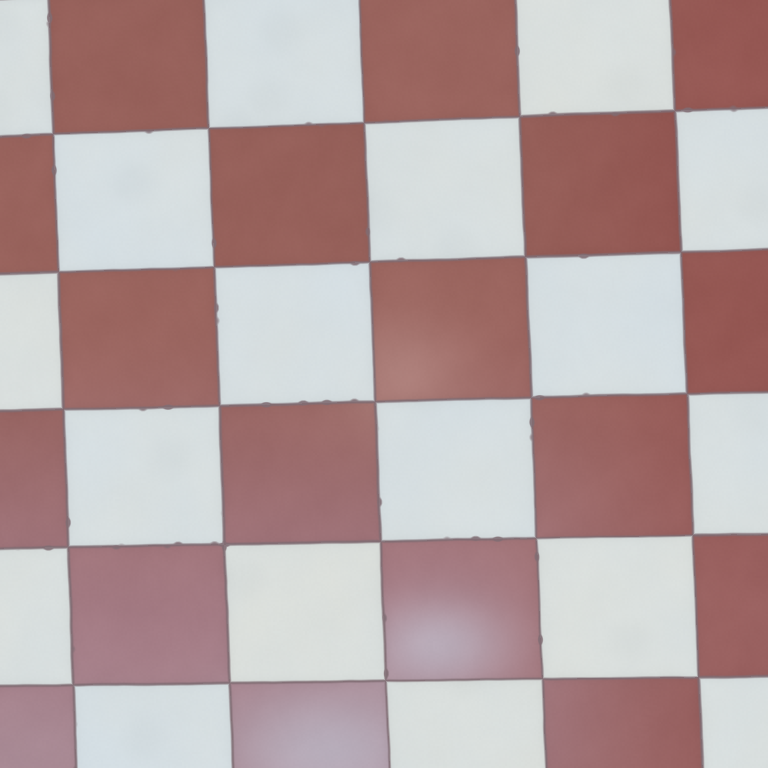
A WebGL 2 fragment shader for this texture:

```glsl
#version 300 es
precision highp float;

uniform vec2 u_resolution;
out vec4 fragColor;

const vec3 MARBLE = vec3(0.845, 0.872, 0.875);
const vec3 BRICK  = vec3(0.595, 0.385, 0.360);
const vec3 DEEP   = vec3(0.580, 0.330, 0.315);
const vec3 MAUVE  = vec3(0.640, 0.480, 0.515);
const vec3 PEACH  = vec3(0.690, 0.520, 0.500);
const vec3 SHEEN  = vec3(0.740, 0.720, 0.775);
const vec3 GROUT  = vec3(0.500, 0.425, 0.450);

float hash(vec2 p) {
  return fract(sin(dot(p, vec2(127.1, 311.7))) * 4375.85);
}

// Soft mottling from layered, rotated sines, about -1 to 1
float mottle(vec2 p) {
  float sum = 0.0;
  float gain = 0.5;
  for (int k = 0; k < 4; k++) {
    sum += gain * sin(p.x + 1.7 * sin(p.y)) * cos(p.y + 0.6 * p.x);
    p = mat2(1.4, 1.2, -1.2, 1.4) * p + 2.3;
    gain *= 0.55;
  }
  return sum;
}

// Sparse cellular spots: 1 at the heart of a spot, 0 outside
float spots(vec2 p, float density) {
  vec2 cell = floor(p);
  float spot = 0.0;
  for (int y = -1; y <= 1; y++) {
    for (int x = -1; x <= 1; x++) {
      vec2 id = cell + vec2(x, y);
      vec2 center = id + vec2(hash(id), hash(id + 17.3));
      float present = step(hash(id + 41.9), density);
      spot = max(spot, present * (1.0 - smoothstep(0.1, 0.6, length(p - center))));
    }
  }
  return spot;
}

float glow(vec2 p, vec2 center, vec2 radius) {
  vec2 q = (p - center) / radius;
  return exp(-dot(q, q));
}

// Slightly sheared, widening grid; p runs downward from the top left
vec2 floorGrid(vec2 p) {
  float column = (p.x - 0.0632 - 0.0365 * p.y) / (0.2025 + 0.0013 * p.y);
  float row = (p.y + 0.0013 + 0.0443 * p.x) / (0.1789 + 0.0063 * p.x);
  return vec2(column, row);
}

// Distance to the nearest joint, in canvas units
float jointDistance(vec2 local) {
  vec2 d = (0.5 - abs(local - 0.5)) * vec2(0.203, 0.182);
  return min(d.x, d.y);
}

vec3 redTile(vec2 p, float tone) {
  vec3 color = mix(BRICK, DEEP, 0.8 * smoothstep(0.6, 1.0, p.x));
  float haze = smoothstep(0.38, 0.85, p.y) * (1.0 - 0.75 * smoothstep(0.55, 0.95, p.x));
  color = mix(color, MAUVE, haze);
  color = mix(color, PEACH, 0.75 * glow(p, vec2(0.52, 0.49), vec2(0.09, 0.08)));
  color = mix(color, SHEEN, 0.75 * glow(p, vec2(0.57, 0.84), vec2(0.09, 0.06)));
  color = mix(color, SHEEN, 0.85 * glow(p, vec2(0.43, 0.98), vec2(0.16, 0.10)));
  color = mix(color, SHEEN, 0.30 * glow(p, vec2(0.02, 1.0), vec2(0.20, 0.13)));
  return color + 0.025 * (tone - 0.5) + 0.012 * mottle(p * 28.0);
}

vec3 whiteTile(vec2 p, float tone) {
  float warmth = tone - 0.5 + 0.4 * mottle(p * 9.0);
  vec3 color = MARBLE + warmth * vec3(0.022, 0.004, -0.022);
  color -= 0.012 * spots(p * 14.0, 0.12);
  return color + 0.007 * mottle(p * 24.0);
}

void main() {
  vec2 uv = gl_FragCoord.xy / u_resolution;
  vec2 p = vec2(uv.x, 1.0 - uv.y);
  float pixel = 1.0 / min(u_resolution.x, u_resolution.y);

  // Hand-laid edges wander a little
  vec2 wobble = vec2(mottle(p.yx * 26.0), mottle(p * 23.0 + 5.0));
  vec2 grid = floorGrid(p) + 0.005 * wobble;
  vec2 tile = floor(grid);
  float tone = hash(tile + 3.0);

  // Checkerboard of clay and marble
  float white = mod(tile.x + tile.y, 2.0);
  vec3 color = white > 0.5 ? whiteTile(p, tone) : redTile(p, tone);

  // Thin joints with uneven width and small chips
  float edge = jointDistance(fract(grid));
  float chip = spots(p * 75.0, 0.07);
  float halfWidth = 0.0012 + 0.0008 * hash(tile + 9.0) + 0.0022 * chip;
  float blur = 0.0007 + 0.7 * pixel;
  float joint = 1.0 - smoothstep(halfWidth - blur, halfWidth + blur, edge);
  color *= 1.0 - 0.04 * exp(-edge / 0.005);
  color = mix(color, GROUT, 0.9 * joint);

  // Fine surface grain
  color += 0.006 * (hash(floor(uv * 380.0)) - 0.5);
  fragColor = vec4(clamp(color, 0.0, 1.0), 1.0);
}
```
